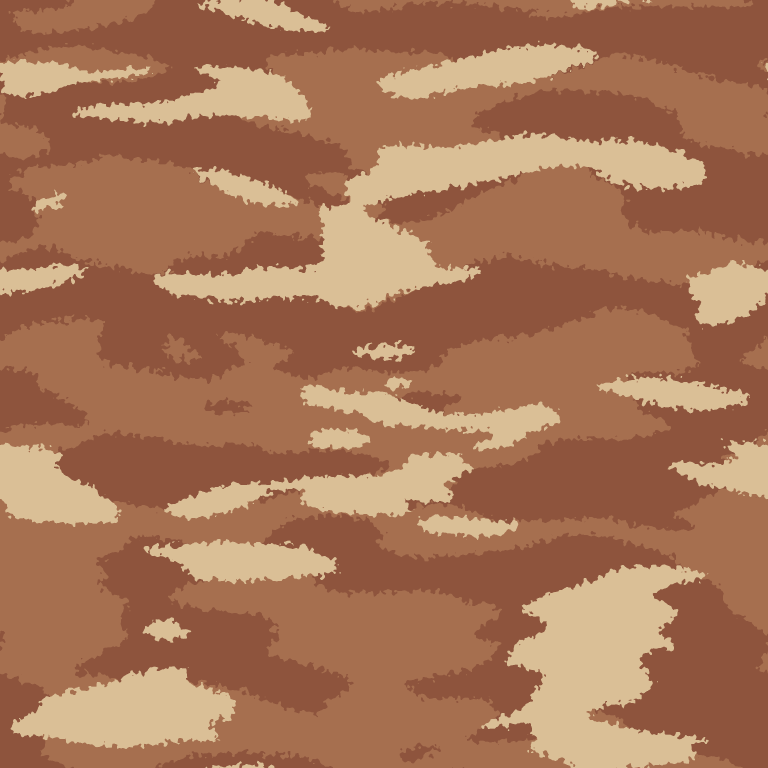
Write a WebGL 2 fragment shader that draws this pattern.

```glsl
#version 300 es
precision highp float;
// Desert camouflage: long, ragged horizontal strokes in three flat colours.
// Two stretched, wrapping noise fields are cut at a level: the first splits
// brown from tan, the second lays sand strokes on top. Tiles in both axes.

#define BROWN vec3(0.557, 0.329, 0.239)
#define TAN vec3(0.651, 0.435, 0.310)
#define SAND vec3(0.855, 0.749, 0.588)
#define TAN_LEVEL 0.012    // higher: less tan, more brown
#define SAND_LEVEL 0.187   // higher: less sand
#define SWAY 0.055         // slow vertical bending of the strokes
#define RAGGED 0.011       // size of the bumps along the edges
#define BUMPS 120.0        // edge bumps across the canvas, whole number
#define SAMPLES 3          // antialiasing grid per pixel side

uniform vec2 u_resolution;
out vec4 fragColor;

// Integer hash of a lattice point, giving a random angle
float randomAngle(vec2 cell, uint seed) {
    uint h = uint(cell.x) * 1597334677u ^ uint(cell.y) * 3812015801u;
    h ^= seed * 2654435769u;
    h = (h ^ (h >> 16)) * 2146121005u;
    h = (h ^ (h >> 15)) * 2221713035u;
    h ^= h >> 16;
    return float(h >> 8) / 16777216.0 * 6.2831853;
}

// Slope contribution of one lattice corner, wrapped to the period
float corner(vec2 cell, vec2 offset, vec2 period, uint seed) {
    float angle = randomAngle(mod(cell, period), seed);
    return dot(vec2(cos(angle), sin(angle)), offset);
}

// Gradient noise with a whole number of cells per canvas
float noise(vec2 p, vec2 period, uint seed) {
    p *= period;
    vec2 cell = floor(p);
    vec2 f = p - cell;
    vec2 w = f * f * f * (f * (f * 6.0 - 15.0) + 10.0);
    vec2 e = vec2(1.0, 0.0);
    float low = mix(corner(cell, f, period, seed),
                    corner(cell + e.xy, f - e.xy, period, seed), w.x);
    float high = mix(corner(cell + e.yx, f - e.yx, period, seed),
                     corner(cell + e.xx, f - e.xx, period, seed), w.x);
    return mix(low, high, w.y);
}

// Wide, flat strokes from lattices that do not line up
float strokes(vec2 p, uint seed) {
    return 0.7 * noise(p, vec2(3.0, 12.0), seed)
         + 0.7 * noise(p + vec2(0.13, 0.04), vec2(4.0, 15.0), seed + 1u)
         + 0.35 * noise(p, vec2(8.0, 27.0), seed + 2u);
}

// Fine two-octave displacement that frays every edge
vec2 fray(vec2 p) {
    vec2 coarse = vec2(noise(p, vec2(BUMPS), 31u), noise(p, vec2(BUMPS), 32u));
    vec2 fine = vec2(noise(p, vec2(2.0 * BUMPS), 33u),
                     noise(p, vec2(2.0 * BUMPS), 34u));
    return RAGGED * (coarse + 0.4 * fine);
}

vec3 camouflage(vec2 p) {
    vec2 q = p + fray(p);
    q.y += SWAY * noise(p, vec2(3.0), 41u);
    vec3 ground = strokes(q, 5u) > TAN_LEVEL ? TAN : BROWN;
    return strokes(q, 17u) > SAND_LEVEL ? SAND : ground;
}

void main() {
    // Average a small grid of samples to smooth the hard edges
    vec3 sum = vec3(0.0);
    for (int j = 0; j < SAMPLES; j++) {
        for (int i = 0; i < SAMPLES; i++) {
            vec2 jitter = (vec2(i, j) + 0.5) / float(SAMPLES) - 0.5;
            sum += camouflage((gl_FragCoord.xy + jitter) / u_resolution);
        }
    }
    fragColor = vec4(sum / float(SAMPLES * SAMPLES), 1.0);
}
```
